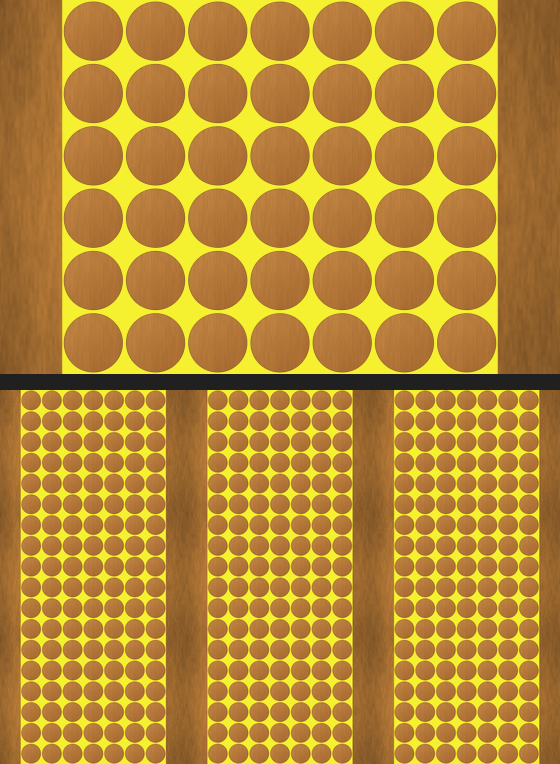
Top: one tile. Bottom: repeated 3 by 3.
This pattern is drawn by a Shadertoy shader. Its source:

```glsl
float hash(vec2 p) {
    return fract(sin(dot(p, vec2(12.9898, 78.233))) * 43758.5453);
}

// Value noise that wraps after a whole number of lattice steps
float wrapNoise(vec2 p, vec2 period) {
    vec2 i = floor(p), f = fract(p);
    f = f * f * (3.0 - 2.0 * f);
    vec2 a = mod(i, period), b = mod(i + 1.0, period);
    return mix(mix(hash(a), hash(vec2(b.x, a.y)), f.x),
               mix(hash(vec2(a.x, b.y)), hash(b), f.x), f.y);
}

// Upright wood fibres: broad streaks, fine lines and short pores
float grain(vec2 p, vec2 size, vec2 density) {
    vec2 period = size * density;
    float streak = wrapNoise(p * density * vec2(0.25, 0.5), period * vec2(0.25, 0.5));
    float fibre = wrapNoise(p * density, period);
    float pore = wrapNoise(p * density * vec2(1.0, 3.0) + 7.0, period * vec2(1.0, 3.0));
    return 0.35 * streak + 0.4 * fibre + 0.25 * pore - 0.5;
}

// Large board that runs on across the left and right edges
vec3 boardColor(vec2 p, vec2 grid) {
    vec2 angle = 6.28318 * p / grid;
    float fromEdge = abs(mod(p.x + 0.5 * grid.x, grid.x) - 0.5 * grid.x);
    float light = 0.95 + 0.12 * smoothstep(0.0, 1.0, fromEdge)
                + 0.12 * sin(angle.x) - 0.05 * cos(angle.y);
    return vec3(0.60, 0.40, 0.18) * (light + 0.26 * grain(p, grid, vec2(28.0, 4.0)));
}

// Small round of wood, paler at upper left and redder at lower right
vec3 discColor(vec2 q) {
    float shade = smoothstep(-0.55, 0.6, 0.6 * q.x - 0.75 * q.y);
    vec3 wood = mix(vec3(0.74, 0.505, 0.25), vec3(0.665, 0.425, 0.195), shade);
    wood *= 1.0 + 0.13 * grain(q + 0.5, vec2(1.0), vec2(48.0, 4.0));
    return wood * (1.0 - 0.2 * smoothstep(0.455, 0.475, length(q)));
}

void mainImage(out vec4 fragColor, in vec2 fragCoord) {
    vec2 grid = vec2(9.0, 6.0);
    vec2 p = fragCoord / iResolution.xy * grid;
    float blur = 0.7 * grid.y / iResolution.y;

    // Seven columns of discs on yellow
    vec2 q = fract(p) - 0.5;
    float disc = smoothstep(blur, -blur, length(q) - 0.475);
    vec3 panel = mix(vec3(0.96, 0.94, 0.19), discColor(q), disc);

    // Board on both sides of the panel
    float inside = min(p.x - 1.0, grid.x - 1.0 - p.x);
    vec3 color = mix(boardColor(p, grid), panel, smoothstep(-blur, blur, inside));
    fragColor = vec4(color, 1.0);
}
```
